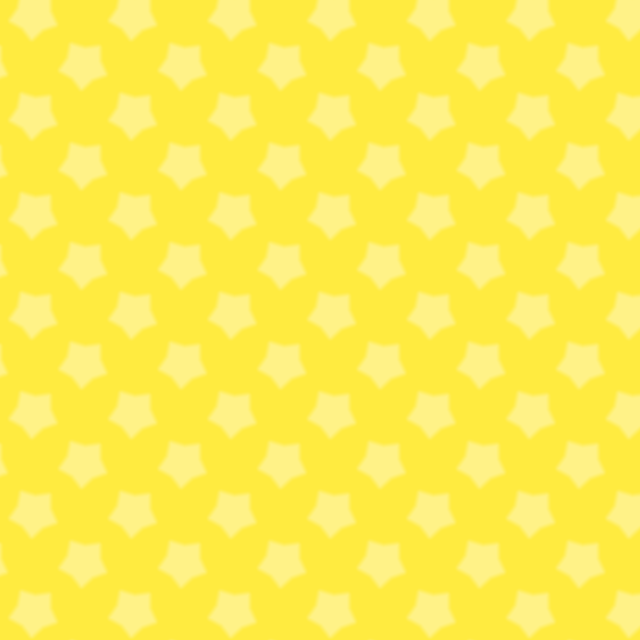
Reproduce this pattern procedurally as a Shadertoy shader.

```glsl
// Soft pale stars on a yellow ground, in staggered rows.
// Two interleaved square lattices each repeat one rounded star, drawn
// from a folded distance function with a wide, blurry edge.

const float PI = 3.14159265;

// Signed distance to a five-pointed star with one tip pointing down.
float starDistance(vec2 p, float outer, float inner) {
    // Fold all ten half-points onto one
    float angle = atan(p.x, -p.y) + 0.087;
    angle = abs(mod(angle + PI / 5.0, PI / 2.5) - PI / 5.0);
    vec2 folded = length(p) * vec2(cos(angle), sin(angle));

    // Edge from the tip to the notch
    vec2 edge = inner * vec2(cos(PI / 5.0), sin(PI / 5.0)) - vec2(outer, 0.0);
    vec2 v = folded - vec2(outer, 0.0);
    float along = clamp(dot(v, edge) / dot(edge, edge), 0.0, 1.0);
    float side = edge.x * v.y - edge.y * v.x;
    return -sign(side) * length(v - edge * along);
}

// Rounded star at every whole-numbered lattice point.
float starLattice(vec2 q) {
    return starDistance(fract(q + 0.5) - 0.5, 0.226, 0.155) - 0.0226;
}

void mainImage(out vec4 fragColor, in vec2 fragCoord) {
    // One unit is one repeat: about 6.43 across and down
    vec2 q = fragCoord / iResolution.y * 6.43 - vec2(0.839, 0.777);

    // Second lattice sits half a repeat away in both directions
    float d = min(starLattice(q), starLattice(q + 0.5));

    // Blurred edge, never narrower than a pixel
    float blur = max(0.036, 6.43 / iResolution.y);
    float star = 1.0 - smoothstep(-blur, blur, d);

    vec3 yellow = vec3(1.0, 0.92, 0.25);
    vec3 paleYellow = vec3(1.0, 0.95, 0.53);
    fragColor = vec4(mix(yellow, paleYellow, star), 1.0);
}
```
